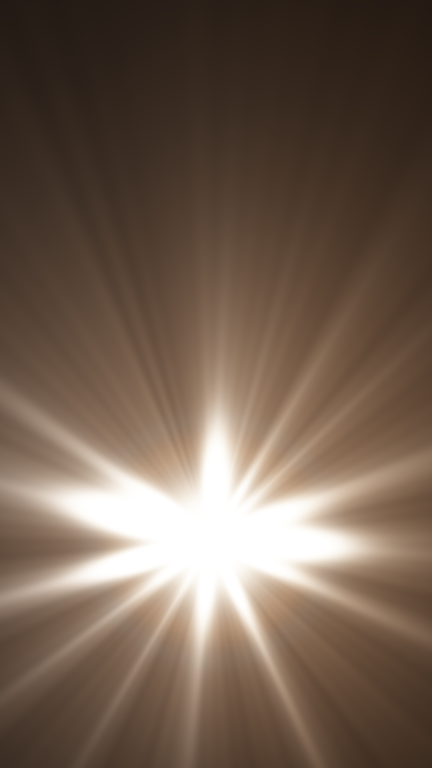
Reproduce this background procedurally as a WebGL 2 fragment shader.

```glsl
#version 300 es
precision highp float;
// A warm white starburst low on a dark brown field, with soft uneven rays.

uniform vec2 u_resolution;
out vec4 fragColor;

const float PI = 3.14159;

// Each ray: direction in radians, angular width, strength of its long tail.
const vec3 RAYS[14] = vec3[14](
  vec3(1.52, 0.13, 1.8), vec3(1.30, 0.08, 1.1),
  vec3(1.03, 0.06, 1.6), vec3(0.77, 0.07, 1.3),
  vec3(0.36, 0.12, 3.4), vec3(-0.05, 0.15, 2.5),
  vec3(-0.42, 0.09, 1.9), vec3(-1.13, 0.08, 2.2),
  vec3(-1.68, 0.10, 1.8), vec3(-2.10, 0.06, 1.2),
  vec3(-2.50, 0.08, 1.9), vec3(-2.87, 0.11, 4.2),
  vec3(2.88, 0.15, 4.2), vec3(2.54, 0.11, 2.8));

// How far the white core pushes out along each ray.
const float REACH[14] = float[14](
  0.135, 0.02, 0.05, 0.03, 0.12, 0.20, 0.09,
  0.085, 0.085, 0.02, 0.06, 0.19, 0.23, 0.11);

float bell(float x, float width) {
  x /= width;
  return exp(-x * x);
}

// Signed difference of two directions, wrapped to half a turn.
float turn(float a, float b) {
  return mod(a - b + PI, 2.0 * PI) - PI;
}

// x: radius of the star-shaped core, y: strength of the rays.
vec2 star(float angle) {
  vec2 sum = vec2(0.1, 0.0);
  for (int i = 0; i < 14; i++) {
    vec3 ray = RAYS[i];
    float d = turn(angle, ray.x);
    sum.x += REACH[i] * bell(d, 1.4 * ray.y);
    sum.y += ray.z * (0.62 * bell(d, ray.y) + 0.38 * bell(d, 0.35 * ray.y));
  }
  return sum;
}

// Fine angular streaks; whole frequencies keep the circle seamless.
float streaks(float angle) {
  float fine = sin(angle * 23.0 + 1.7 * sin(angle * 5.0))
             + 0.7 * sin(angle * 41.0 + 2.0 * sin(angle * 7.0))
             + 0.5 * sin(angle * 83.0 + 1.0);
  float spokes = bell(turn(angle, 1.86), 0.19) * (0.6 + 0.4 * sin(angle * 62.0));
  return 1.0 + 0.05 * fine - 0.2 * spokes;
}

void main() {
  vec2 p = (gl_FragCoord.xy - vec2(0.49, 0.297) * u_resolution) / u_resolution.x;
  float r = length(p) + 0.0001;
  float angle = atan(p.y, p.x + 0.00001);
  vec2 shape = star(angle);

  // Wide haze, reaching further upward than downward.
  float haze = 0.065 + 1.5 * exp(-r * (2.5 - 0.4 * p.y / r));
  float grain = mix(1.0, streaks(angle), smoothstep(0.04, 0.2, r) * exp(-0.7 * r));
  vec3 warm = mix(vec3(1.0, 0.74, 0.57), vec3(1.0, 0.70, 0.50),
                  smoothstep(-0.4, 0.4, p.x));
  vec3 light = warm * haze * grain;

  // Long pale rays, cooler on the left.
  vec3 pale = mix(vec3(1.0, 0.87, 0.78), vec3(1.0, 0.80, 0.65),
                  smoothstep(-0.3, 0.3, p.x));
  light += pale * shape.y * exp(-4.2 * r) * grain;

  // White core with a steep edge.
  light += vec3(1.0, 0.9, 0.79) * 2.8 * exp(min(24.0 * (shape.x - r), 3.0));

  // Faint lens ring: orange inside, cool gray at the rim.
  light += vec3(0.12, 0.04, 0.0) * bell(r - 0.21, 0.04);
  light += vec3(0.0, 0.025, 0.04) * bell(r - 0.28, 0.025);

  // Film-like exposure.
  fragColor = vec4(1.0 - exp(-light), 1.0);
}
```
